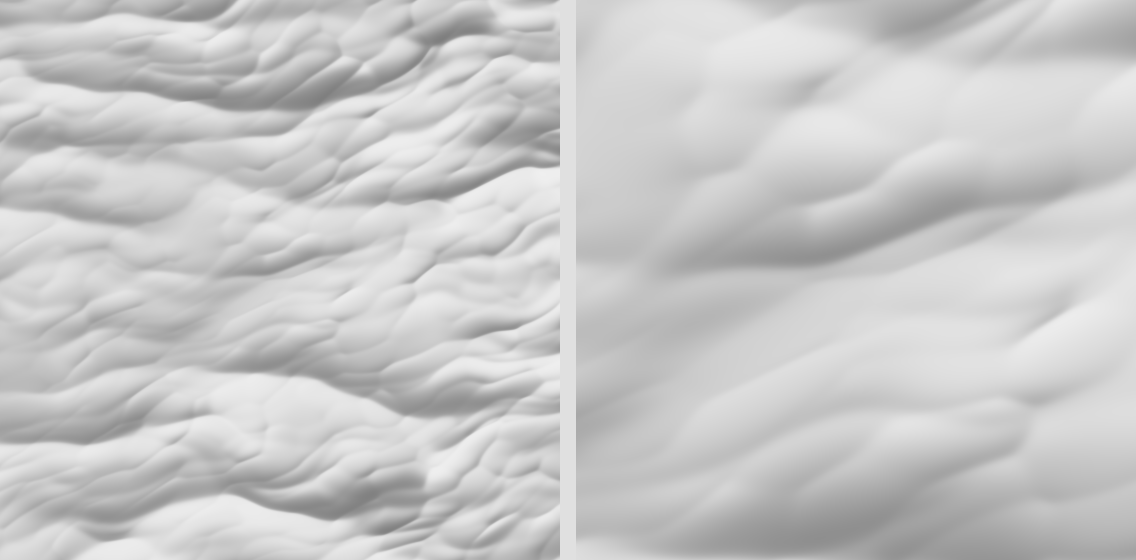
Left, the full canvas; right, a detail of the centre.
A three.js fragment shader for this texture:

```glsl
varying vec2 vUv;

#define OCTAVES 3
#define BANDS 9.5         // folds from bottom to top, coarsest layer
#define STRETCH 3.4       // fold length over fold height
#define SOFTNESS 10.0     // higher gives crisper creases
#define RELIEF 0.82       // overall steepness
#define LIMIT 3.2         // flattens the steepest slopes
#define DETAIL 0.60       // strength of each finer layer
#define WARP 0.016
#define LIGHT vec3(-0.20, 0.49, 0.85)
#define PAPER vec3(0.94)

vec3 hash3(vec2 cell) {
  vec3 k = vec3(dot(cell, vec2(127.1, 311.7)),
                dot(cell, vec2(269.5, 183.3)),
                dot(cell, vec2(419.2, 371.9)));
  return fract(sin(k) * 43758.55);
}

// Slope of cellular mounds, flat on top and steep beside the creases.
vec2 moundSlope(vec2 p) {
  vec2 base = floor(p);
  vec2 slope = vec2(0.0);
  float total = 0.0;
  for (int j = -1; j <= 1; j++) {
    for (int i = -1; i <= 1; i++) {
      vec2 cell = base + vec2(float(i), float(j));
      vec3 rnd = hash3(cell);
      vec2 offset = p - cell - 0.1 - 0.8 * rnd.xy;
      float reach = dot(offset, offset);
      float weight = exp(-SOFTNESS * reach);
      float steepness = (0.3 + 1.4 * rnd.z) * (0.55 + 1.8 * min(reach, 0.5));
      vec2 tilt = 0.4 * (hash3(cell + 57.0).xy - 0.5);
      slope += weight * (offset * steepness + tilt);
      total += weight;
    }
  }
  return slope / total;
}

// Layered sines bend the folds.
vec2 bend(vec2 p) {
  float dy = sin(8.0 * p.x + 2.5 * sin(5.0 * p.y + 1.0))
           + 0.45 * sin(21.0 * p.x + 11.0 * p.y + 2.0)
           + 0.18 * sin(49.0 * p.x - 31.0 * p.y);
  float dx = sin(17.0 * p.y + 4.0 * p.x) + 0.6 * sin(39.0 * p.y - 7.0 * p.x);
  return p + WARP * vec2(dx, dy);
}

// Calm on the left, rugged on the right, with loose patches.
float ruggedness(vec2 p) {
  float patches = sin(9.0 * p.x + 2.0 * sin(6.0 * p.y))
                * sin(13.0 * p.y + 1.5 * sin(5.0 * p.x) + 0.6);
  return mix(0.72, 1.10, smoothstep(0.1, 0.85, p.x)) + 0.2 * patches;
}

void main() {
  vec2 p = bend(vUv);
  float rugged = ruggedness(vUv);

  // Sum the layers; finer ones are shorter and lean up to the right.
  vec2 slope = vec2(0.0);
  float amount = rugged;
  float bands = BANDS;
  float stretch = STRETCH;
  float angle = -0.04;
  for (int i = 0; i < OCTAVES; i++) {
    vec2 along = vec2(cos(angle), sin(angle));
    vec2 across = vec2(-along.y, along.x);
    vec2 q = vec2(dot(p, along) / stretch, dot(p, across)) * bands;
    vec2 s = moundSlope(q + 17.3 * float(i));
    slope += amount * (along * s.x / stretch + across * s.y);
    amount *= DETAIL * rugged;
    bands *= 1.7;
    stretch *= 0.78;
    angle += 0.24;
  }
  slope *= RELIEF;
  slope /= sqrt(1.0 + LIMIT * dot(slope, slope));

  // Shade the relief with light from the upper left.
  vec3 normal = normalize(vec3(slope, 1.0));
  float shade = max(dot(normal, normalize(LIGHT)), 0.0);
  gl_FragColor = vec4(PAPER * shade, 1.0);
}
```
